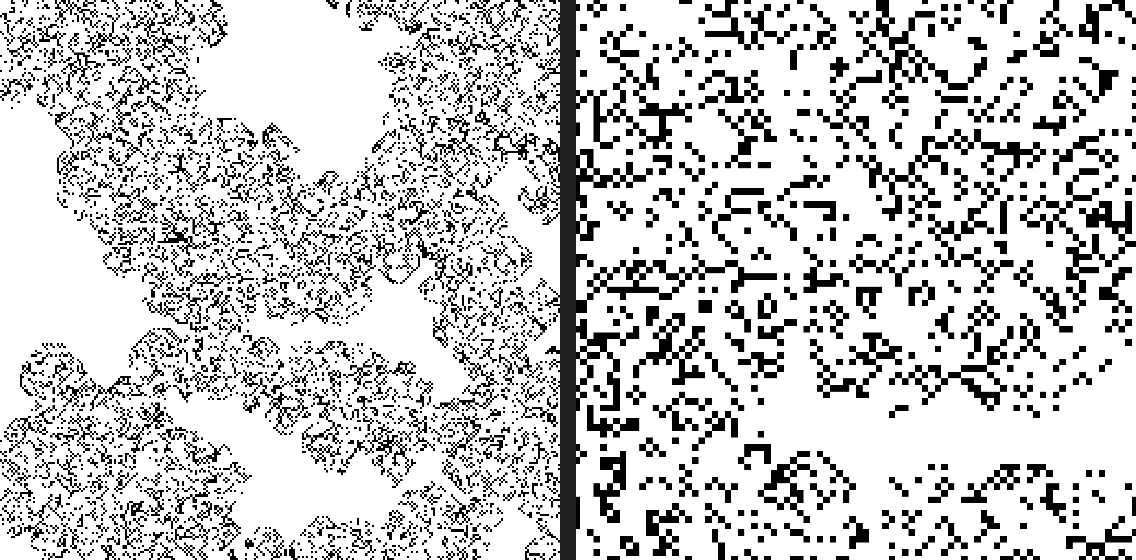
Left, the full canvas; right, a detail of the centre.
Reproduce this texture procedurally as a three.js fragment shader.

```glsl
// Black one-cell scribbles on white: angular islands filled with broken contour lines.
// Islands are unions of scattered cut diamonds gathered in falling diagonal bands;
// the scribbles are outlines of a thresholded fine noise on a square grid.

#define GRID 256.0          // cells across the canvas
#define ISLAND_STEP 16.0    // spacing of the diamonds, in cells
#define ISLAND_MIN 0.60     // smallest diamond radius, in spacings
#define ISLAND_VARY 0.38    // added random radius, in spacings
#define ISLAND_LEVEL 0.45   // higher leaves more empty space
#define SCRIBBLE_SIZE 1.9   // size of the fine noise, in cells
#define DOTTED_SHARE 0.62   // share of zones whose lines are dotted
#define SPECK_SHARE 0.015   // share of stray single cells
#define EDGE_SOFTNESS 0.02  // half width of the ramp between cells
#define PAPER vec3(1.0)
#define INK vec3(0.0)

varying vec2 vUv;

float hash(vec2 p) {
  vec3 q = fract(vec3(p.xyx) * 0.1031);
  q += dot(q, q.yzx + 33.33);
  return fract((q.x + q.y) * q.z);
}

float valueNoise(vec2 p) {
  vec2 i = floor(p);
  vec2 f = fract(p);
  f = f * f * (3.0 - 2.0 * f);
  float low = mix(hash(i), hash(i + vec2(1.0, 0.0)), f.x);
  float high = mix(hash(i + vec2(0.0, 1.0)), hash(i + vec2(1.0)), f.x);
  return mix(low, high, f.y);
}

// Diamond with cut corners, measured in cells
float cutDiamond(vec2 p, float radius, float reach) {
  p = abs(p);
  return max(max(p.x, p.y) - radius, p.x + p.y - floor(reach * radius));
}

// Broad density, stretched along the falling diagonal
float bandDensity(vec2 uv) {
  vec2 band = vec2(uv.x - uv.y, uv.x + uv.y) * 0.707;
  float broad = valueNoise(band * vec2(4.0, 6.5) + 17.0);
  float bend = valueNoise(band * vec2(4.0, 2.5) + 41.0);
  float wave = 4.0 * abs(fract(band.y * 3.6 + 1.2 * bend) - 0.5) - 1.0;
  return broad + 0.16 * wave;
}

// Signed distance in cells to the union of diamonds
float islandDistance(vec2 cell) {
  vec2 home = floor(cell / ISLAND_STEP);
  float nearest = GRID;
  for (int y = -1; y <= 1; y++) {
    for (int x = -1; x <= 1; x++) {
      vec2 id = home + vec2(float(x), float(y));
      vec2 jitter = vec2(hash(id + 71.0), hash(id + 113.0));
      vec2 center = floor((id + 0.15 + 0.7 * jitter) * ISLAND_STEP);
      float density = bandDensity(center / GRID) + 0.25 * (hash(id + 29.0) - 0.5);
      float radius = floor(ISLAND_STEP * (ISLAND_MIN + ISLAND_VARY * hash(id + 5.0)));
      float reach = mix(1.05, 1.4, hash(id + 151.0));
      if (density > ISLAND_LEVEL) nearest = min(nearest, cutDiamond(cell - center, radius, reach));
    }
  }
  // Nibble some stretches of the rim, leave others straight
  float rough = smoothstep(0.4, 0.65, valueNoise(cell / 9.0 + 7.0));
  return nearest + floor(rough * 5.0 * valueNoise(cell / 2.5 + 61.0));
}

float fineState(vec2 cell) {
  vec2 turned = mat2(0.8, 0.6, -0.6, 0.8) * cell;
  return step(0.5, valueNoise(turned / SCRIBBLE_SIZE + 200.0));
}

// 1 where a grid cell is inked
float cellInk(vec2 cell) {
  float island = islandDistance(cell);
  if (island > 0.0) return 0.0;

  // Inner outline of the fine noise, or the rim of the island
  vec2 right = vec2(1.0, 0.0);
  vec2 up = vec2(0.0, 1.0);
  float enclosed = fineState(cell + right) * fineState(cell - right)
                 * fineState(cell + up) * fineState(cell - up);
  float outline = fineState(cell) * (1.0 - enclosed);
  float line = max(outline, step(-0.5, island));

  // A checker in some zones dots level lines but leaves diagonals whole
  vec2 zone = floor(cell / 5.0);
  float dotted = step(hash(zone + 301.0), DOTTED_SHARE);
  float phase = floor(2.0 * hash(zone + 401.0));
  line *= 1.0 - dotted * mod(cell.x + cell.y + phase, 2.0);

  return max(line, step(hash(cell + 503.0), SPECK_SHARE));
}

void main() {
  // Blend the four nearest cells with a very steep ramp
  vec2 grid = vUv * GRID - 0.5;
  vec2 corner = floor(grid);
  vec2 blend = smoothstep(0.5 - EDGE_SOFTNESS, 0.5 + EDGE_SOFTNESS, fract(grid));
  float ink = 0.0;
  for (int y = 0; y <= 1; y++) {
    for (int x = 0; x <= 1; x++) {
      vec2 side = vec2(float(x), float(y));
      vec2 weight = mix(1.0 - blend, blend, side);
      float share = weight.x * weight.y;
      if (share > 0.0) ink += share * cellInk(corner + side);
    }
  }
  gl_FragColor = vec4(mix(PAPER, INK, ink), 1.0);
}
```
